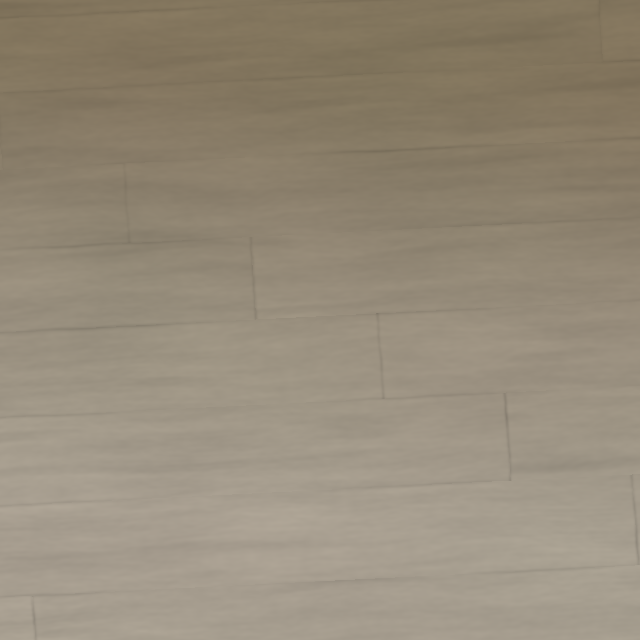
This texture is drawn by a Shadertoy shader. Its source:

```glsl
// Pale wooden floor planks in slightly tilted, staggered rows under soft light.
// Rows come from an inverted quadratic (they widen toward the bottom), grain
// from stretched gradient noise, and seams and end joints from soft lines.

const float ROW_HEIGHT = 0.127;    // height of the reference row
const float ROW_GROWTH = 0.0022;   // widening of the rows toward the bottom
const float PLANK_LENGTH = 1.14;
const float STAGGER = 0.19;        // shift of the end joints from row to row

float hash(vec2 p) {
    vec3 q = fract(p.xyx * vec3(0.1031, 0.1030, 0.0973));
    q += dot(q, q.yzx + 33.33);
    return fract((q.x + q.y) * q.z);
}

vec2 gradientAt(vec2 cell) {
    float angle = 6.28319 * hash(cell);
    return vec2(cos(angle), sin(angle));
}

// Gradient noise, roughly -0.7 to 0.7
float noise(vec2 p) {
    vec2 i = floor(p), f = p - i;
    vec2 s = f * f * f * (f * (f * 6.0 - 15.0) + 10.0);
    vec2 e = vec2(1.0, 0.0);
    float a = dot(gradientAt(i), f);
    float b = dot(gradientAt(i + e.xy), f - e.xy);
    float c = dot(gradientAt(i + e.yx), f - e.yx);
    float d = dot(gradientAt(i + e.xx), f - e.xx);
    return mix(mix(a, b, s.x), mix(c, d, s.x), s.y);
}

float softLine(float dist, float width) {
    float t = dist / width;
    return exp(-t * t);
}

// Continuous row number; whole numbers lie on the long seams
float rowCoord(float depth) {
    float root = ROW_HEIGHT * ROW_HEIGHT + 4.0 * ROW_GROWTH * (depth - 0.39);
    return (sqrt(max(root, 0.0)) - ROW_HEIGHT) / (2.0 * ROW_GROWTH);
}

// Light falls from a grey, bright bottom to a brown, dim top
vec3 floorColor(float y) {
    vec3 brown = vec3(0.507, 0.455, 0.362);
    vec3 taupe = vec3(0.547, 0.503, 0.428);
    vec3 grey  = vec3(0.607, 0.568, 0.502);
    vec3 pale  = vec3(0.654, 0.620, 0.563);
    vec3 color = mix(brown, taupe, smoothstep(0.07, 0.37, y));
    color = mix(color, grey, smoothstep(0.28, 0.56, y));
    return mix(color, pale, smoothstep(0.50, 0.84, y));
}

// Long streaks, thin fibres and fine speckle along one plank
float woodGrain(vec2 p, float seed) {
    p += vec2(seed * 7.3, seed * 3.1);
    p.y += 0.014 * noise(p * vec2(3.5, 7.0));
    float streaks = noise(p * vec2(2.8, 27.0));
    float fibres = noise(p * vec2(6.0, 58.0) + 19.0);
    float fine = noise(p * vec2(20.0, 125.0) + 47.0);
    float speckle = noise(p * vec2(60.0, 150.0) + 83.0);
    float darkVein = smoothstep(0.15, 0.55, noise(p * vec2(3.4, 38.0) + 61.0));
    return 0.044 * streaks + 0.036 * fibres + 0.023 * fine
         + 0.017 * speckle - 0.040 * darkVein;
}

void mainImage(out vec4 fragColor, in vec2 fragCoord) {
    vec2 uv = fragCoord / iResolution.xy;
    float pixel = 1.0 / iResolution.y;
    float down = 1.0 - uv.y;

    // Tilted floor axes: across runs along the planks, depth over the rows
    float depth = down + 0.05 * uv.x;
    float across = uv.x - 0.07 * (down - 0.55);

    float rowPos = rowCoord(depth);
    float row = floor(rowPos);
    float rowHeight = ROW_HEIGHT + 2.0 * ROW_GROWTH * rowPos;

    // Regular stagger of the end joints
    float along = (across - 0.404 - STAGGER * row) / PLANK_LENGTH;
    float jointOffset = (along - round(along)) * PLANK_LENGTH;
    float seed = hash(vec2(row + 20.0, floor(along) + 11.0));

    // Worn lines fade in and out along their length
    float seamId = round(rowPos);
    float seamOffset = (rowPos - seamId) * rowHeight;
    float wobble = 0.002 * noise(vec2(uv.x * 14.0, seamId * 5.7));
    float wear = noise(vec2(uv.x * 3.2 + 4.0, seamId * 3.7 + 0.4));
    float seamStrength = smoothstep(-0.3, 0.4, wear);
    float width = max(0.0026, 0.8 * pixel);
    float seam = seamStrength * softLine(seamOffset + wobble, width);
    float seamGlow = seamStrength * softLine(seamOffset - 0.007, 0.004);

    float jointFade = 0.75 + 0.8 * noise(vec2(depth * 24.0, row * 2.3));
    float jointStrength = jointFade * mix(0.3, 1.0, smoothstep(-1.5, 1.0, row));
    float jointWobble = 0.002 * noise(vec2(depth * 30.0, row + 0.5));
    float joint = jointStrength * softLine(jointOffset + jointWobble, width);
    float jointGlow = jointStrength * softLine(jointOffset - 0.007, 0.004);

    // Light, broad blotches, plank tone, grain and lines
    vec3 color = floorColor(down - 0.07 * (uv.x - 0.5));
    float blotch = noise(uv * vec2(3.0, 6.0) + 7.0);
    float tone = 1.0 + 0.03 * blotch + 0.015 * (seed - 0.5);
    tone += woodGrain(vec2(across, depth), seed);
    tone += 0.012 * seamGlow + 0.008 * jointGlow - 0.080 * seam - 0.11 * joint;
    color *= tone;
    color += vec3(0.005, -0.002, 0.002) * noise(uv * vec2(2.5, 3.5) + 31.0);

    fragColor = vec4(color, 1.0);
}
```
